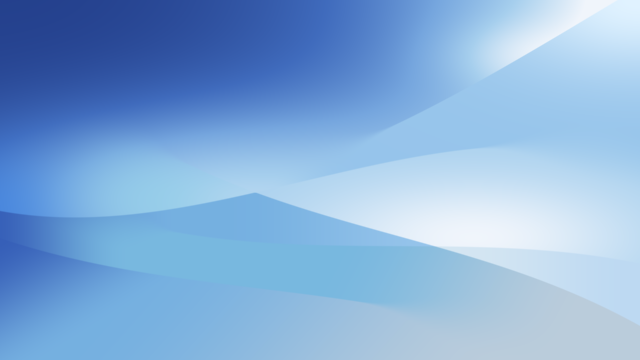
Reproduce this background procedurally as a WebGL 2 fragment shader.

```glsl
#version 300 es
precision highp float;
// Blue abstract backdrop: translucent sweeping curves over a glowing sky gradient.

uniform vec2 u_resolution;
out vec4 outColor;

// Sky ramp, dark to light
const vec3 NAVY  = vec3(0.14, 0.25, 0.55);
const vec3 ROYAL = vec3(0.25, 0.42, 0.74);
const vec3 AZURE = vec3(0.46, 0.65, 0.87);
const vec3 PALE  = vec3(0.65, 0.81, 0.93);
const vec3 WHITE = vec3(0.94, 0.96, 0.985);

// Veil colours
const vec3 COBALT = vec3(0.25, 0.53, 0.91);
const vec3 AQUA   = vec3(0.57, 0.81, 0.91);
const vec3 BAND   = vec3(0.59, 0.77, 0.92);
const vec3 SHINE  = vec3(0.88, 0.95, 1.0);
const vec3 INDIGO = vec3(0.21, 0.37, 0.72);
const vec3 STEEL  = vec3(0.46, 0.69, 0.88);
const vec3 LAGOON = vec3(0.47, 0.72, 0.875);
const vec3 SILVER = vec3(0.73, 0.80, 0.86);
const vec3 MIST   = vec3(0.83, 0.90, 0.95);
const vec3 HAZE   = vec3(0.74, 0.85, 0.95);

// Curves: cubic coefficients about a centre x
const vec4 RISE  = vec4(0.706, 0.92, 0.55, -0.7);
const vec4 SWELL = vec4(0.414, -0.3234, 1.578, -1.115);
const vec4 FALL  = vec4(0.362, -0.495, 0.104, -1.128);
const vec4 SHELF = vec4(0.3165, -0.01, 0.06, -0.85);
const vec4 FLOOR = vec4(0.202, -0.22, 0.04, -0.75);
const float EDGE_SOFTNESS = 0.09;

float cubic(float x, vec4 k) {
  return k.x + x * (k.y + x * (k.z + x * k.w));
}

float glow(vec2 p, vec2 center, vec2 radius) {
  vec2 d = (p - center) / radius;
  return exp(-dot(d, d));
}

// Coverage under a curve; soft (0..1) widens the edge until it dissolves
float below(float y, float curve, float soft) {
  float w = 1.0 / u_resolution.y + EDGE_SOFTNESS * soft;
  return 1.0 - smoothstep(-w, w, y - curve);
}

vec3 sky(vec2 p) {
  float light = 4.9 * pow(p.x, 2.4)
              + 2.8 * glow(p, vec2(0.31, 0.44), vec2(0.38, 0.26))
              + 0.8 * glow(p, vec2(0.80, 0.85), vec2(0.12, 0.10));
  vec3 c = mix(NAVY, ROYAL, clamp(light, 0.0, 1.0));
  c = mix(c, AZURE, clamp(light - 1.0, 0.0, 1.0));
  c = mix(c, PALE, clamp(light - 2.0, 0.0, 1.0));
  c = mix(c, WHITE, clamp(light - 3.0, 0.0, 1.0));
  return mix(c, COBALT, 0.6 * glow(p, vec2(0.0, 0.42), vec2(0.12, 0.16)));
}

void main() {
  vec2 p = gl_FragCoord.xy / u_resolution;
  float x = p.x, y = p.y;

  // Masks, each dissolving at the faint end of its curve
  float underRise  = below(y, cubic(x - 0.677, RISE), 1.0 - smoothstep(0.45, 0.62, x));
  float underSwell = below(y, cubic(x, SWELL), smoothstep(0.74, 0.95, x));
  float underFall  = below(y, cubic(x - 0.586, FALL), 1.0 - smoothstep(0.17, 0.30, x));
  float underShelf = below(y, cubic(x - 0.6, SHELF), 1.0 - smoothstep(0.17, 0.28, x));
  float underFloor = below(y, cubic(x - 0.39, FLOOR), smoothstep(0.56, 0.76, x));

  // Sky with an aqua veil at lower left
  vec3 color = sky(p);
  float veil = glow(p, vec2(0.23, 0.45), vec2(0.12, 0.14));
  color = mix(color, AQUA, 0.65 * veil * underFall);

  // Upper right band, lit from the corner
  vec3 band = mix(BAND, SHINE, glow(p, vec2(1.0), vec2(0.22, 0.20)));
  color = mix(color, band, underRise * smoothstep(0.42, 0.56, x));

  // Bright middle wave and the misty fold beneath it
  vec3 wave = mix(PALE, WHITE, glow(p, vec2(0.74, 0.34), vec2(0.26, 0.17)));
  vec3 fold = mix(MIST, HAZE, smoothstep(0.72, 1.0, x));
  wave = mix(wave, fold, underShelf);

  // Blue lower wave
  vec3 lower = mix(INDIGO, STEEL, smoothstep(0.0, 0.28, x));
  lower = mix(lower, BAND, smoothstep(0.35, 0.70, x));

  // Aqua shelf fading into silver
  vec3 shelf = mix(INDIGO, LAGOON, smoothstep(-0.02, 0.20, x));
  shelf = mix(shelf, SILVER, smoothstep(0.5, 0.95, x + 0.3 * (0.25 - y)));
  lower = mix(lower, shelf, underShelf);

  // Foreground slope
  vec3 ground = mix(INDIGO, STEEL, smoothstep(-0.02, 0.36, x + 0.9 * (0.32 - y)));
  ground = mix(ground, SILVER, smoothstep(0.2, 0.9, x + 0.5 * (0.2 - y)));
  lower = mix(lower, ground, underFloor);

  wave = mix(wave, lower, underFall);
  color = mix(color, wave, underSwell);
  outColor = vec4(color, 1.0);
}
```
